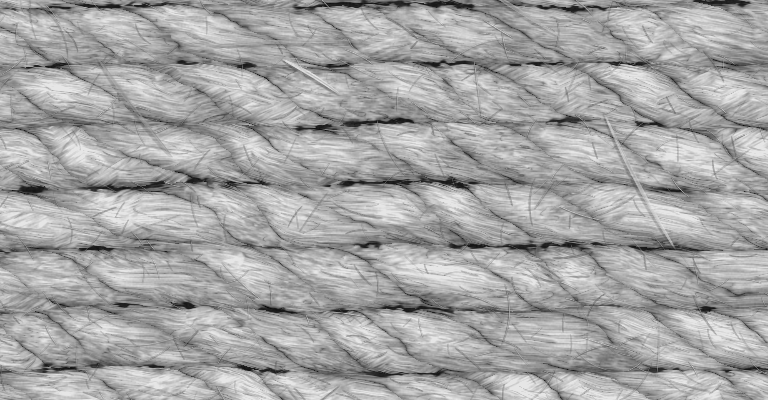
A WebGL 1 fragment shader for this texture:

```glsl
precision highp float;

uniform vec2 u_resolution;

const float ROPES = 6.55;       // ropes down the canvas
const float STRANDS = 4.6;      // strands per canvas height, along a rope
const float LAY = 0.5;          // how far a strand slants across its rope
const float GAP_TONE = 0.06;

float hash(vec2 p) {
  return fract(sin(dot(p, vec2(127.1, 311.7))) * 43758.5453);
}

float noise(vec2 p) {
  vec2 i = floor(p);
  vec2 f = fract(p);
  f = f * f * (3.0 - 2.0 * f);
  return mix(mix(hash(i), hash(i + vec2(1.0, 0.0)), f.x),
             mix(hash(i + vec2(0.0, 1.0)), hash(i + vec2(1.0, 1.0)), f.x), f.y);
}

// Streaks running lengthwise, about -0.5 to 0.5, with sparse sharp splits
float fibres(vec2 p) {
  float coarse = noise(p * vec2(2.0, 3.0));
  float medium = noise(p * vec2(4.0, 9.0) + 17.0);
  float fine = noise(p * vec2(8.0, 20.0) + 43.0);
  float split = pow(1.0 - abs(2.0 * noise(p * vec2(2.5, 6.0) + 71.0) - 1.0), 12.0);
  float frayed = smoothstep(0.45, 0.7, noise(p * vec2(5.0, 3.0) + 90.0));
  return coarse * 0.25 + medium * 0.35 + fine * 0.45 - 0.5 - 0.4 * split * frayed;
}

// One twisted rope; v runs from -1 at its top to 1 at its bottom
float ropeTone(float x, float v, float row) {
  float s = x * STRANDS + hash(vec2(row, 3.0)) * 5.0;
  s += 0.9 * (noise(vec2(x * 4.0, row * 7.3)) - 0.5);
  s -= LAY * asin(clamp(v, -0.98, 0.98));
  s += 0.14 * (noise(vec2(x * 13.0, v * 1.6 + row * 9.0)) - 0.5);
  s += 0.06 * (noise(vec2(x * 45.0, v * 6.0 + row * 9.0)) - 0.5);
  float id = floor(s);
  float u = s - id - 0.5;
  float seed = hash(vec2(id, row));

  // Rounded strand, lit on top and shaded where the next one covers it
  float ridge = sqrt(max(0.0, 1.0 - 4.0 * u * u));
  float body = sqrt(max(0.0, 1.0 - v * v));
  float tone = 0.46 + 0.1 * ridge + 0.11 * body + 0.1 * (seed - 0.5);
  tone += 0.13 * ridge * body * smoothstep(0.8, -0.3, v + u);
  tone -= 0.15 * smoothstep(0.05, 0.5, -u) * seed;

  // Fibres follow the strand, with frayed patches lying another way
  float across = v - u * mix(0.25, 0.8, seed) + 0.8 * u * u * v;
  across += 0.13 * (noise(vec2(x * 16.0, v * 1.5 + row * 8.0)) - 0.5);
  vec2 q = vec2(u * 1.6 + seed * 37.0, across + id * 5.0 + row * 11.0);
  vec2 loose = vec2(x * 9.0 + v * 0.4, v + x * mix(-5.0, 7.0, seed) + row * 13.0);
  float fray = smoothstep(0.6, 0.7, noise(vec2(x * 12.0, v * 1.6 + row * 6.0)));
  float streak = mix(fibres(q), fibres(loose), fray);
  tone += streak * mix(0.36, 0.46, ridge);
  tone += 0.13 * (noise(vec2(x * 7.0, v * 1.2 + row * 4.0)) - 0.5);

  // Narrow creases between strands, lost in places
  float crease = exp(-(0.5 - abs(u)) * 45.0);
  tone -= 0.28 * crease * smoothstep(0.4, 0.75, noise(vec2(x * 22.0, row * 3.0 + v * 3.0)));

  // Broken ragged gaps where the bulging ropes part
  float side = row + 0.5 * sign(v);
  float patches = smoothstep(0.45, 0.7, noise(vec2(x * 13.0, side * 6.1)));
  float rim = abs(v) - 0.93 - 0.06 * ridge + 0.07 * patches - 0.14 * streak;
  rim += 0.2 * (noise(vec2(x * 55.0, row * 5.0 + v * 5.0)) - 0.5);
  tone -= 0.14 * smoothstep(-0.2, 0.06, rim) * mix(0.5, 1.0, patches);
  return mix(tone, GAP_TONE, smoothstep(0.0, 0.09, rim) * mix(0.1, 0.9, patches));
}

// Scatters bent, tapered loose fibres with a soft shadow over a tone
float addHairs(float tone, vec2 p, float cells, float width, float density, float seed) {
  vec2 g = p * cells;
  float soft = cells / u_resolution.y;
  for (int j = -1; j <= 1; j++) {
    for (int i = -1; i <= 1; i++) {
      vec2 cell = floor(g) + vec2(float(i), float(j));
      vec2 key = cell + seed;
      float present = step(hash(key + 5.1), density) * mix(0.35, 1.0, hash(key + 7.7));
      float lean = hash(key + 1.3) * 2.0 - 1.0;
      float angle = lean * abs(lean) * 1.4 - 0.25;
      float reach = mix(0.3, 0.9, hash(key + 2.7));
      float bend = (hash(key + 3.9) - 0.5) * 0.7;
      vec2 d = g - cell - vec2(hash(key), hash(key + 8.2));
      float c = cos(angle);
      float n = sin(angle);
      d = vec2(c * d.x + n * d.y, c * d.y - n * d.x);
      d.y += bend * d.x * d.x;
      float taper = max(0.0, 1.0 - d.x * d.x / (reach * reach));
      float w = width * cells * sqrt(taper);
      float visible = present * smoothstep(0.0, 0.3, taper);
      float shadow = 1.0 - smoothstep(w, w * 1.6 + soft, abs(d.y + w));
      float cover = 1.0 - smoothstep(w - 0.5 * soft, w + 0.5 * soft, abs(d.y));
      float hairTone = mix(0.5, 0.9, hash(key + 6.4));
      hairTone += 0.25 * (noise(vec2(d.x * 6.0, d.y / (width * cells) * 2.0) + key) - 0.5);
      tone *= 1.0 - 0.25 * shadow * visible;
      tone = mix(tone, hairTone, cover * visible * 0.75);
    }
  }
  return tone;
}

void main() {
  vec2 p = gl_FragCoord.xy / u_resolution.y;

  // Stack the ropes with a slight sag
  float y = (1.0 - p.y) * ROPES - 0.05;
  y += 0.2 * (noise(vec2(p.x * 4.0, y * 0.6)) - 0.5);
  float row = floor(y);
  float v = (y - row) * 2.0 - 1.0;
  float tone = ropeTone(p.x, v, row);

  // Fine fuzz, stray fibres and a few broad wisps
  tone = addHairs(tone, p, 22.0, 0.0008, 0.7, 11.0);
  tone = addHairs(tone, p, 10.0, 0.0012, 0.6, 29.0);
  tone = addHairs(tone, p, 4.0, 0.005, 0.22, 53.0);

  tone += 0.05 * (noise(p * 240.0) - 0.5);
  gl_FragColor = vec4(vec3(clamp(tone + 0.02, 0.03, 0.9)), 1.0);
}
```
